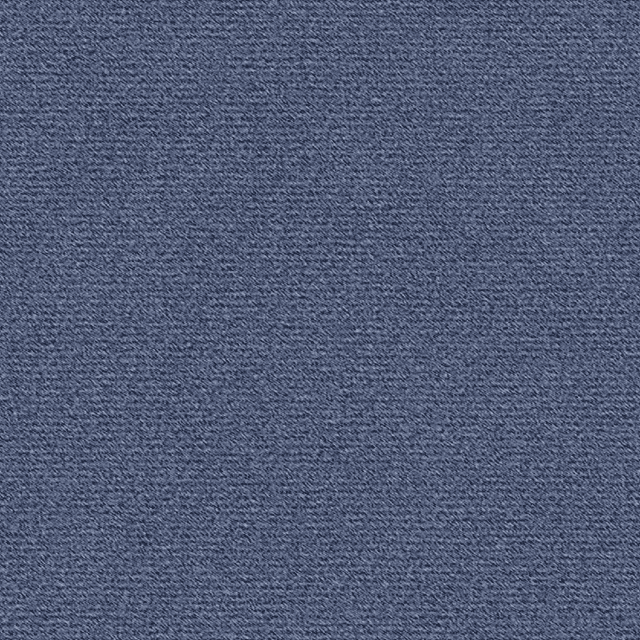
Give the GLSL for this texture, as a WebGL 2 fragment shader.

```glsl
#version 300 es
precision highp float;
precision highp int;
// Blue denim: uneven horizontal weave rows crossed by short slanted ribs, then
// covered with short diagonal fibres, small slubs and speckle. All layers use
// whole repeats and wrapping value noise, so the cloth tiles on both axes.

#define ROWS 86.0            // weave rows per tile
#define RIBS 137.0           // slanted ribs per tile
#define FIBRES vec2(349.0, 311.0)  // fibre cells across and along the slant
#define SLUBS vec2(337.0, 353.0)   // slub cells per tile
#define SPECKS 419.0         // speckle cells per tile
#define ROW_DEPTH 0.058
#define RIB_DEPTH 0.045
#define FIBRE_DEPTH 0.095
#define SLUB_DEPTH 0.072
#define SPECK_DEPTH 0.108
#define FADE_DEPTH 0.008     // broad worn patches
#define CLOTH vec3(0.318, 0.358, 0.467)

uniform vec2 u_resolution;
out vec4 fragColor;

const float TAU = 6.2831853;

// Integer hash of a lattice cell, returned in -1..1
float hash(vec2 cell, uint seed) {
    uvec2 c = uvec2(cell);
    uint h = c.x * 1597334677u ^ c.y * 3812015801u ^ seed * 2798796415u;
    h = (h ^ (h >> 16)) * 2146121005u;
    h = (h ^ (h >> 15)) * 2221713035u;
    h ^= h >> 16;
    return float(h >> 8) / 8388607.5 - 1.0;
}

// Smooth value noise that repeats after "period" cells
float noise(vec2 p, vec2 period, uint seed) {
    vec2 i = floor(p);
    vec2 f = p - i;
    f = f * f * (3.0 - 2.0 * f);
    vec2 a = mod(i, period);
    vec2 b = mod(i + 1.0, period);
    return mix(mix(hash(a, seed), hash(vec2(b.x, a.y), seed), f.x),
               mix(hash(vec2(a.x, b.y), seed), hash(b, seed), f.x), f.y);
}

// Noise given its cell count over one tile
float tileNoise(vec2 uv, vec2 cells, uint seed) {
    return noise(uv * cells, cells, seed);
}

// Difference of neighbouring cells: each light thread gets a dark side,
// which leaves no broad patches
float threadNoise(vec2 uv, vec2 cells, vec2 side, uint seed) {
    vec2 p = uv * cells;
    return noise(p, cells, seed) - noise(p + side, cells, seed);
}

// Rows with ragged dark seams, and ribs shifted at random from row to row
float weave(vec2 uv, vec2 slant) {
    float rowPos = uv.y * ROWS + 0.20 * tileNoise(slant, vec2(157.0, 131.0), 1u)
                 + 0.08 * tileNoise(uv, vec2(23.0, 19.0), 2u);
    float row = mod(floor(rowPos), ROWS);
    float rowStrength = 1.0 + 0.7 * tileNoise(uv, vec2(61.0, 83.0), 3u);
    float ribPos = slant.x * RIBS + hash(vec2(row, 0.0), 4u)
                 + 0.45 * tileNoise(uv, vec2(97.0, 89.0), 5u);
    float ribStrength = 1.0 + 0.7 * tileNoise(uv, vec2(71.0, 83.0), 6u);
    return -ROW_DEPTH * rowStrength * cos(TAU * rowPos)
         + RIB_DEPTH * ribStrength * cos(TAU * ribPos);
}

void main() {
    vec2 uv = gl_FragCoord.xy / u_resolution;
    vec2 slant = vec2(uv.x + uv.y, uv.y);  // fibres fall to the right

    // Sum of the light and dark layers around the cloth tone
    float tone = weave(uv, slant);
    tone += FIBRE_DEPTH * threadNoise(slant, FIBRES, vec2(1.0, 0.0), 7u);
    tone += SLUB_DEPTH * threadNoise(uv, SLUBS, vec2(0.0, 1.0), 8u);
    tone += SPECK_DEPTH * tileNoise(uv, vec2(SPECKS), 9u);
    tone += FADE_DEPTH * tileNoise(uv, vec2(9.0, 11.0), 10u);
    tone = clamp(tone, -0.20, 0.30);

    // Shadows lose blue faster than highlights gain it
    vec3 tint = tone < 0.0 ? vec3(1.0, 1.05, 1.14) : vec3(1.0, 1.0, 0.96);
    fragColor = vec4(CLOTH + tone * tint, 1.0);
}
```
